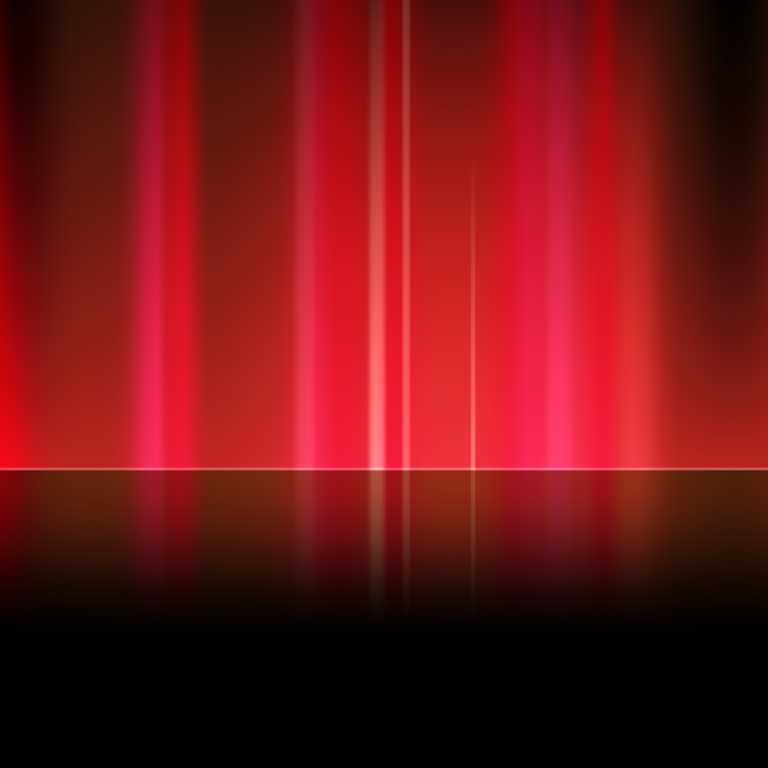
A WebGL 2 fragment shader for this background:

```glsl
#version 300 es
precision highp float;

#define HORIZON 0.3893
#define LINE_WIDTH 0.0017
#define REFLECT_DEPTH 0.23
#define REFLECT_LEVEL 0.25
#define REFLECT_TINT vec3(0.68, 0.66, 0.52)
#define GLEAM_COLOR vec3(0.15, 0.36, 0.31)
#define LINE_COLOR vec3(0.12, 0.22, 0.26)
#define PINK_FADE 0.45

uniform vec2 u_resolution;
out vec4 fragColor;

// Soft veils: centre, left width, right width, strength
const vec4 RED_VEILS[6] = vec4[6](
    vec4(0.004, 0.040, 0.040, 1.00),
    vec4(0.238, 0.040, 0.021, 0.90),
    vec4(0.438, 0.046, 0.050, 0.88),
    vec4(0.508, 0.020, 0.033, 0.90),
    vec4(0.675, 0.032, 0.050, 0.90),
    vec4(0.784, 0.022, 0.019, 0.95));

const vec4 PINK_VEILS[4] = vec4[4](
    vec4(0.204, 0.030, 0.010, 0.95),
    vec4(0.412, 0.026, 0.016, 0.65),
    vec4(0.690, 0.022, 0.030, 0.75),
    vec4(0.724, 0.018, 0.036, 0.95));

// Bright streaks: centre, half width, strength, fade towards the top
const vec4 GLEAMS[6] = vec4[6](
    vec4(0.491, 0.0105, 1.00, 0.80),
    vec4(0.529, 0.0050, 0.65, 0.35),
    vec4(0.616, 0.0030, 0.75, 1.45),
    vec4(0.397, 0.0130, 0.28, 0.60),
    vec4(0.727, 0.0180, 0.20, 1.00),
    vec4(0.830, 0.0220, 0.10, 1.00));

float bell(float x, float centre, float width) {
    float d = (x - centre) / width;
    return exp(-d * d);
}

float veil(float x, vec4 v) {
    return v.w * bell(x, v.x, x < v.x ? v.y : v.z);
}

// Quadratic blend from the horizon colour to the top colour
vec3 ramp(vec3 low, vec3 middle, vec3 high, float t) {
    return mix(mix(low, middle, t), mix(middle, high, t), t);
}

// Curtain colour at height t above the horizon; alpha holds the red cover
vec4 curtain(float x, float t) {
    vec3 ember = ramp(vec3(0.74, 0.14, 0.12), vec3(0.43, 0.11, 0.06), vec3(0.21, 0.08, 0.03), t);
    vec3 warm = ramp(vec3(0.93, 0.20, 0.24), vec3(0.87, 0.12, 0.09), vec3(0.27, 0.06, 0.04), t);
    vec3 red = ramp(vec3(0.96, 0.10, 0.23), vec3(0.92, 0.07, 0.10), vec3(0.51, 0.01, 0.02), t);
    vec3 pink = ramp(vec3(1.00, 0.18, 0.38), vec3(0.95, 0.11, 0.29), vec3(0.55, 0.05, 0.18), t);

    float centreGlow = smoothstep(0.20, 0.56, x) * (1.0 - smoothstep(0.82, 0.89, x));
    vec3 color = mix(ember, warm, centreGlow);

    float redCover = 0.0;
    for (int i = 0; i < 6; i++) redCover = max(redCover, veil(x, RED_VEILS[i]));
    color = mix(color, red, redCover);

    float pinkCover = 0.0;
    for (int i = 0; i < 4; i++) pinkCover = max(pinkCover, veil(x, PINK_VEILS[i]));
    color = mix(color, pink, pinkCover * (1.0 - PINK_FADE * t));

    // The left edge glows pure red
    color.gb *= 1.0 - 0.65 * bell(x, 0.0, 0.045);

    // Both sides sink into shadow near the top
    float shade = 0.86 * bell(x, 0.025, 0.05) + 0.95 * bell(x, 0.955, 0.065);
    color *= 1.0 - t * shade;

    for (int i = 0; i < 6; i++) {
        vec4 g = GLEAMS[i];
        float d = (x - g.x) / g.y;
        float streak = exp(-d * d * d * d);
        color += GLEAM_COLOR * streak * g.z * max(1.0 - g.w * t, 0.0);
    }
    return vec4(color, max(redCover, pinkCover));
}

void main() {
    vec2 uv = gl_FragCoord.xy / u_resolution;
    float pixel = 1.0 / u_resolution.y;
    float rise = uv.y - HORIZON;

    // Curtain above, dim reflection below
    vec3 above = curtain(uv.x, clamp(rise / (1.0 - HORIZON), 0.0, 1.0)).rgb;
    vec4 mirror = curtain(uv.x, REFLECT_LEVEL);
    vec3 below = mirror.rgb * REFLECT_TINT + vec3(0.0, 0.06, 0.0) * (1.0 - mirror.a);
    below *= 1.0 - smoothstep(0.0, REFLECT_DEPTH, -rise);
    vec3 color = mix(below, above, smoothstep(-pixel, pixel, rise));

    // Thin glowing horizon
    float line = 1.0 - smoothstep(0.0, LINE_WIDTH + pixel, abs(rise));
    color = mix(color, curtain(uv.x, 0.0).rgb + LINE_COLOR, line);

    fragColor = vec4(clamp(color, 0.0, 1.0), 1.0);
}
```
